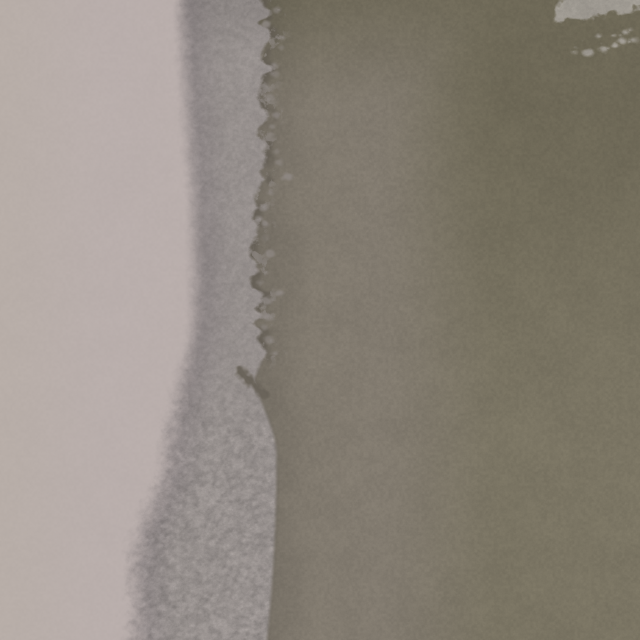
Give the GLSL for this texture, as a Shadertoy shader.

```glsl
// Aged paper in three vertical bands: a pale sheet that fades into a grey strip,
// then olive card with a torn, scalloped edge, small blisters and a chipped corner.
// Each band is a mask from an edge curve x(y); value noise adds grain and mottling.

const vec3 PAPER       = vec3(0.726, 0.684, 0.674);
const vec3 PAPER_WARM  = vec3(0.718, 0.680, 0.655);
const vec3 STRIP       = vec3(0.587, 0.562, 0.552);
const vec3 STRIP_SHADE = vec3(0.545, 0.517, 0.517);
const vec3 CARD_MID    = vec3(0.508, 0.480, 0.436);
const vec3 CARD_RIGHT  = vec3(0.480, 0.457, 0.389);
const vec3 CARD_TOP    = vec3(0.422, 0.401, 0.332);
const vec3 CARD_RIM    = vec3(0.375, 0.352, 0.318);
const vec3 CHIP        = vec3(0.670, 0.652, 0.630);
const float GRAIN      = 0.105;
const float SCALLOP    = 0.010;
const float TEAR_BLUR  = 0.0028;
const int BLISTERS     = 28;
const int CHIP_FLECKS  = 16;

float hash(vec2 p) {
    vec3 q = fract(vec3(p.xyx) * 0.1031);
    q += dot(q, q.yzx + 33.33);
    return fract((q.x + q.y) * q.z);
}

float noise(vec2 p) {
    vec2 i = floor(p), f = fract(p);
    f = f * f * (3.0 - 2.0 * f);
    return mix(mix(hash(i), hash(i + vec2(1, 0)), f.x),
               mix(hash(i + vec2(0, 1)), hash(i + vec2(1, 1)), f.x), f.y);
}

float fbm(vec2 p) {
    float sum = 0.0, amp = 0.5;
    for (int i = 0; i < 4; i++) {
        sum += amp * noise(p);
        p = mat2(1.6, 1.2, -1.2, 1.6) * p + 7.1;
        amp *= 0.5;
    }
    return sum / 0.9375;
}

// Soft boundary between pale sheet and strip
float paperEdge(float y) {
    return 0.213 + 0.052 * smoothstep(0.12, 0.30, y) + 0.040 * smoothstep(0.28, 0.52, y)
         - 0.020 * smoothstep(0.6, 1.0, y);
}

// Smooth arc below, irregular scalloped tear above
float cardEdge(float y) {
    float arc = 0.432 - 0.19 * (y - 0.28) * (y - 0.28) - 0.035 * smoothstep(0.29, 0.43, y);
    float bay = (y - 0.60) / 0.13;
    float tear = 0.414 - 0.016 * exp(-bay * bay);
    float wave = abs(sin(y * 58.0 + 3.0 * noise(vec2(y * 16.0, 3.0))));
    tear += SCALLOP * (0.6 - wave + 1.5 * (noise(vec2(y * 85.0, 9.0)) - 0.5));
    return mix(arc, tear, smoothstep(0.405, 0.43, y));
}

// Short ragged flap, thick at its free end
float hookDistance(vec2 p) {
    vec2 a = vec2(0.375, 0.419), ab = vec2(0.038, -0.036);
    float t = clamp(dot(p - a, ab) / dot(ab, ab), 0.0, 1.0);
    return length(p - a - ab * t) - mix(0.0075, 0.0050, t) + 0.007 * (noise(p * 150.0) - 0.5);
}

void mainImage(out vec4 fragColor, in vec2 fragCoord) {
    vec2 uv = fragCoord / iResolution.xy;
    float aa = 1.0 / iResolution.y;
    float fine = fbm(uv * 230.0) - 0.5;
    float mottle = fbm(uv * 24.0 + 5.0) - 0.5;
    float upper = smoothstep(0.41, 0.46, uv.y);

    // Pale sheet
    vec3 paper = mix(PAPER_WARM, PAPER, smoothstep(-0.05, 0.2, uv.x));
    paper *= 1.0 + 0.012 * mottle + 0.25 * GRAIN * fine;

    // Fibrous grey strip, more flecked below
    float edge = paperEdge(uv.y);
    float low = 1.0 - smoothstep(0.25, 0.5, uv.y);
    vec2 lean = vec2(uv.x + 0.35 * uv.y, uv.y - 0.35 * uv.x);
    float fibre = fbm(lean * vec2(110.0, 135.0)) - 0.5;
    vec3 strip = mix(STRIP_SHADE, STRIP, smoothstep(0.0, 0.07, uv.x - edge));
    strip *= 1.0 + (0.10 + 0.16 * low) * fibre + 0.04 * mottle + GRAIN * fine;
    strip *= 1.0 - 0.06 * smoothstep(0.92, 1.0, uv.y);
    float softness = mix(0.018, 0.026, low);
    float wobble = (0.010 + 0.016 * low) * (fbm(uv * 110.0) - 0.5);
    vec3 col = mix(paper, strip, smoothstep(-softness, softness, uv.x - edge + wobble));

    // Olive card: paler centre, darker towards the top right
    float rightSide = smoothstep(0.58, 0.80, uv.x);
    vec3 card = mix(CARD_MID, CARD_RIGHT, rightSide);
    float topShade = max(rightSide * smoothstep(0.30, 0.90, uv.y), smoothstep(0.80, 1.05, uv.y));
    card = mix(card, CARD_TOP, 0.85 * topShade);
    card *= 1.0 + 0.06 * mottle + GRAIN * fine;
    card *= 1.0 - 0.08 * (1.0 - smoothstep(0.41, 0.50, uv.x));

    // Torn edge with a patchy dark rim and pale remnants showing through
    float hook = hookDistance(uv);
    float tear = uv.x - cardEdge(uv.y) + 0.007 * (fbm(uv * 110.0) - 0.5) * upper;
    float inside = max(tear, -hook);
    float patchy = smoothstep(0.3, 0.65, noise(uv * vec2(90.0, 60.0)));
    float rim = upper * (0.25 + 0.75 * patchy) * (1.0 - smoothstep(0.004, 0.022, inside));
    rim = max(rim, 0.8 * (1.0 - smoothstep(-0.004, 0.005, hook)));
    rim = max(rim, 0.35 * (1.0 - smoothstep(0.0, 0.007, inside)));
    card = mix(card, CARD_RIM, 0.70 * rim);
    float remnant = smoothstep(0.56, 0.72, fbm(uv * 75.0 + 11.0));
    remnant *= upper * (1.0 - smoothstep(0.008, 0.038, tear));
    card = mix(card, STRIP, 0.55 * remnant);
    float cover = smoothstep(-aa - TEAR_BLUR, aa + TEAR_BLUR, inside);
    float flap = 1.0 - smoothstep(-0.004, 0.004, hook);
    col = mix(col, card, max(cover, flap));

    // Pale soft blisters hugging the tear, few of them bright
    for (int i = 0; i < BLISTERS; i++) {
        float k = float(i);
        float y = 0.43 + 0.56 * (k + hash(vec2(k, 2.0))) / float(BLISTERS);
        float spread = hash(vec2(k, 5.0));
        vec2 c = vec2(cardEdge(y) + 0.010 + 0.028 * spread * spread, y);
        float r = 0.003 + 0.004 * hash(vec2(k, 8.0));
        float d = length((uv - c) * vec2(0.9, 1.2)) - r + 0.004 * (noise(uv * 150.0) - 0.5);
        float glow = 0.2 + 0.5 * hash(vec2(k, 12.0));
        col = mix(col, STRIP, glow * (1.0 - smoothstep(-0.004, 0.004, d)));
    }

    // Chipped corner and its loose flecks
    float ragged = 0.034 * (fbm(uv * 45.0) - 0.5);
    float chip = max(0.874 - uv.x, 0.969 + 0.014 * smoothstep(0.9, 1.0, uv.x) - uv.y) + ragged;
    for (int i = 0; i < CHIP_FLECKS; i++) {
        float k = float(i);
        vec2 c = vec2(0.895 + 0.1 * hash(vec2(k, 21.0)), 0.0);
        c.y = 0.908 + 0.28 * (c.x - 0.895) + 0.024 * hash(vec2(k, 25.0));
        float r = 0.001 + 0.005 * hash(vec2(k, 29.0));
        chip = min(chip, length((uv - c) * vec2(0.7, 1.1)) - r + 0.5 * ragged);
    }
    vec3 chipCol = CHIP * (1.0 + 0.14 * mottle + GRAIN * fine);
    col = mix(col, chipCol, 0.8 * (1.0 - smoothstep(-0.004, 0.004, chip)));

    fragColor = vec4(col, 1.0);
}
```
